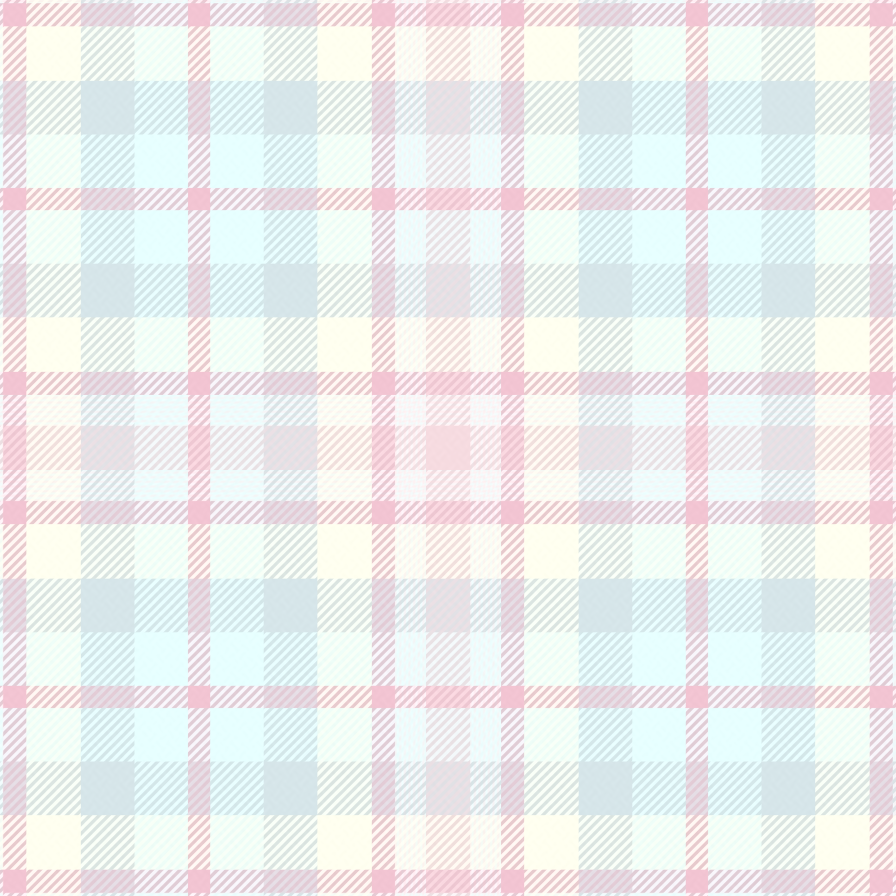
A Shadertoy shader for this pattern:

```glsl
// Pastel tartan: mirrored pink, cream, grey and cyan stripes woven in a diagonal twill.

// Sett, in canvas heights
const float SETT = 0.5556;        // full mirrored repeat, 1.8 across the canvas
const float TWILL = 96.0;         // diagonal ribs per canvas height
const float HUE_BLEND = 0.75;     // how far crossing threads share their hue
const float GRAIN = 0.006;        // faint unevenness of the cloth

// Outer edge of each stripe, measured from the mirror axis
const float EDGE_BLUSH = 0.0247;
const float EDGE_PALE  = 0.0592;
const float EDGE_ROSE  = 0.0850;
const float EDGE_CREAM = 0.1458;
const float EDGE_GREY  = 0.2057;
const float EDGE_CYAN  = 0.2654;

const vec3 BLUSH = vec3(0.965, 0.860, 0.880);
const vec3 PALE_WARM = vec3(1.000, 0.945, 0.950);
const vec3 PALE_COOL = vec3(0.950, 0.990, 0.990);
const vec3 ROSE  = vec3(0.950, 0.770, 0.825);
const vec3 CREAM = vec3(1.000, 1.000, 0.940);
const vec3 GREY  = vec3(0.840, 0.900, 0.915);
const vec3 CYAN  = vec3(0.905, 1.000, 1.000);

const vec3 LUMA = vec3(0.299, 0.587, 0.114);
const float TAU = 6.2831853;

// Colour of the thread at position x; used for both warp and weft
vec3 threadColor(float x, float px) {
    float d = abs(fract(x / SETT + 0.5) - 0.5) * SETT;
    float aa = 0.7 * px;

    // Alternating warm and cool threads fill the pale stripe
    float alternate = 0.5 + 0.5 * sin(x * TWILL * 2.0 * TAU);
    vec3 pale = mix(PALE_WARM, PALE_COOL, alternate);

    vec3 c = BLUSH;
    c = mix(c, pale,  smoothstep(-aa, aa, d - EDGE_BLUSH));
    c = mix(c, ROSE,  smoothstep(-aa, aa, d - EDGE_PALE));
    c = mix(c, CREAM, smoothstep(-aa, aa, d - EDGE_ROSE));
    c = mix(c, GREY,  smoothstep(-aa, aa, d - EDGE_CREAM));
    c = mix(c, CYAN,  smoothstep(-aa, aa, d - EDGE_GREY));
    return mix(c, ROSE, smoothstep(-aa, aa, d - EDGE_CYAN));
}

// 1 where the warp lies on top, 0 where the weft does
float twill(vec2 p, float px) {
    float rib = abs(fract((p.x - p.y) * TWILL) - 0.5) - 0.25;
    float aa = max(0.75 * px * TWILL, 0.1);
    return smoothstep(-aa, aa, rib);
}

// Layered sines for a slight mottling
float grain(vec2 p) {
    return 0.5 * sin(p.x * 613.0 + 2.0 * sin(p.y * 397.0))
         + 0.5 * sin(p.y * 571.0 + 2.0 * sin(p.x * 449.0));
}

void mainImage(out vec4 fragColor, in vec2 fragCoord) {
    float px = 1.0 / iResolution.y;
    vec2 p = (fragCoord - 0.5 * iResolution.xy) * px;

    vec3 warp = threadColor(p.x, px);
    vec3 weft = threadColor(p.y, px);
    vec3 woven = mix(weft, warp, twill(p, px));

    // Neighbouring ribs share hue while keeping their own brightness
    vec3 average = 0.5 * (warp + weft);
    vec3 shared = average + dot(woven - average, LUMA);
    vec3 color = mix(woven, shared, HUE_BLEND);

    color += GRAIN * grain(p);
    fragColor = vec4(clamp(color, 0.0, 1.0), 1.0);
}
```
